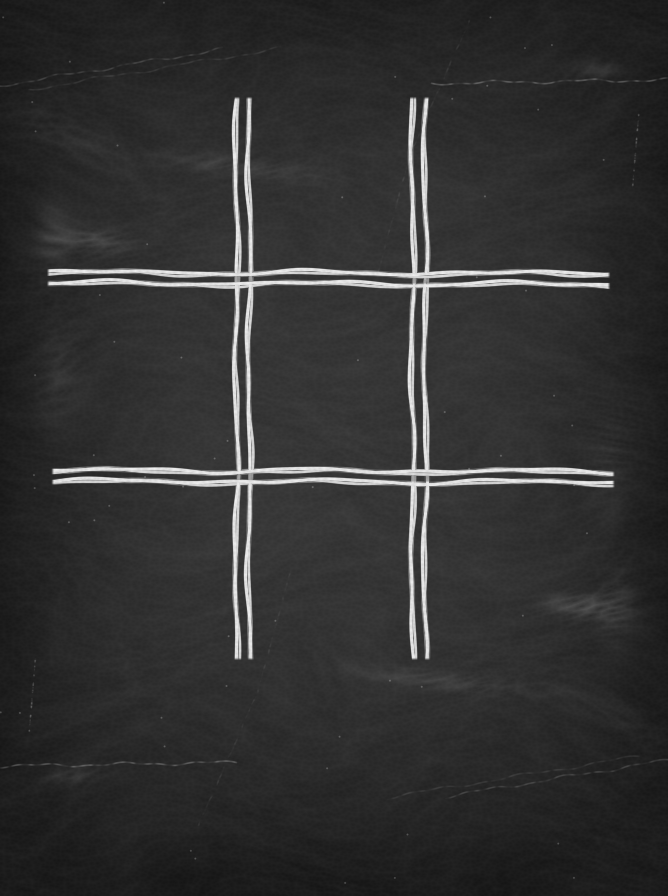
Write a Shadertoy shader that draws this background.

```glsl
vec2 hash2(vec2 p) {
    vec3 h = fract(p.xyx * vec3(0.1031, 0.103, 0.0973));
    h += dot(h, h.yzx + 33.33);
    return fract((h.xx + h.yz) * h.zy);
}

// Distance to the nearest jittered cell point
float cellular(vec2 p) {
    vec2 cell = floor(p), f = fract(p);
    float nearest = 2.0;
    for (int y = -1; y <= 1; y++)
    for (int x = -1; x <= 1; x++) {
        vec2 o = vec2(x, y);
        nearest = min(nearest, length(o + hash2(cell + o) - f));
    }
    return nearest;
}

float line(float d, float halfWidth) {
    float soft = 0.75 / iResolution.y;
    return 1.0 - smoothstep(halfWidth - soft, halfWidth + soft, abs(d));
}

float scratch(vec2 p, vec2 a, vec2 b) {
    vec2 ab = b - a;
    float t = clamp(dot(p - a, ab) / dot(ab, ab), 0.0, 1.0);
    float wobble = 0.0015 * sin(t * 17.0) + 0.0008 * sin(t * 43.0);
    float broken = 0.6 + 0.4 * sin(t * 31.0 + 2.0 * sin(t * 73.0));
    return line(length(p - a - ab * t + vec2(0.0, wobble)), 0.0009) * broken;
}

float smudge(vec2 p, vec2 center, vec2 size, float tilt) {
    vec2 d = p - center;
    d.y -= tilt * d.x;
    d /= size;
    return exp(-dot(d, d));
}

// One chalk stroke made of two crossing strands; s runs along, d across
float stroke(float s, float d, float seed) {
    d -= 0.0019 * cos(27.5 * (s - 0.066)) + 0.0006 * sin(71.0 * s + seed);
    float spread = 0.0007 + 0.0012 * sin(43.0 * s + seed * 2.1);
    float strands = max(0.93 * line(d - spread, 0.0019),
                        0.84 * line(d + spread, 0.0016));
    float feather = 0.5 * line(d, 0.0031) * (0.75 + 0.25 * sin(s * 160.0 + seed));
    float ends = smoothstep(-0.002, 0.002, s) * smoothstep(0.628, 0.624, s);
    return max(strands, feather) * ends;
}

// Scratches and wiped patches, drawn in one half of the board
float boardMarks(vec2 q, float texture1) {
    float m = 0.20 * scratch(q, vec2(0.109, 0.379), vec2(0.375, 0.383));
    m += 0.13 * scratch(q, vec2(-0.375, 0.376), vec2(-0.125, 0.417));
    m += 0.08 * scratch(q, vec2(-0.34, 0.372), vec2(-0.06, 0.418));
    m += 0.24 * scratch(q, vec2(0.340, 0.344), vec2(0.333, 0.26));
    m += 0.07 * scratch(q, vec2(0.151, 0.449), vec2(0.085, 0.30));
    m += 0.06 * scratch(q, vec2(0.085, 0.30), vec2(0.047, 0.16));

    float wiped = 0.12 * smudge(q, vec2(-0.275, 0.205), vec2(0.04, 0.013), -0.1);
    wiped += 0.07 * smudge(q, vec2(-0.315, 0.205), vec2(0.018, 0.035), 0.0);
    wiped += 0.06 * smudge(q, vec2(-0.11, 0.286), vec2(0.09, 0.010), -0.12);
    wiped += 0.07 * smudge(q, vec2(0.29, 0.394), vec2(0.03, 0.010), 0.1);
    wiped += 0.05 * smudge(q, vec2(-0.305, 0.05), vec2(0.022, 0.045), 0.4);
    wiped += 0.04 * smudge(q, vec2(-0.30, 0.32), vec2(0.06, 0.02), -0.5);
    return m + wiped * (0.4 + 1.1 * texture1);
}

void mainImage(out vec4 fragColor, in vec2 fragCoord) {
    vec2 p = (fragCoord - 0.5 * iResolution.xy) / iResolution.y;
    vec2 edge = abs(fragCoord / iResolution.xy - vec2(0.5, 0.52)) * 2.0;

    // Slate with dark borders
    vec2 fade = clamp(1.0 - edge * edge * edge, 0.0, 1.0);
    float shade = 0.112 + 0.105 * fade.x * fade.y;

    // Cloudy wiping and fine grain
    vec2 warp = 0.04 * vec2(sin(p.y * 23.0 + sin(p.x * 31.0)), sin(p.x * 17.0 + 2.0 * sin(p.y * 13.0)));
    float clouds = cellular((p + warp) * vec2(9.0, 25.0) + 40.0);
    float streaks = cellular((p + warp * 0.5) * vec2(34.0, 110.0) + 90.0);
    float grain = cellular(p * vec2(190.0, 260.0) + 300.0);
    shade += 0.025 * (clouds - 0.5) + 0.022 * (streaks - 0.5) + 0.025 * (grain - 0.5);

    // Worn marks repeat under a half turn
    vec2 q = p - vec2(0.0, 0.028);
    shade += boardMarks(q, streaks) + boardMarks(-q, streaks);

    // Sparse dust specks
    vec2 dustCell = floor(p * 55.0 + 200.0);
    vec2 dust = hash2(dustCell);
    float speck = length(fract(p * 55.0 + 200.0) - 0.2 - 0.6 * dust) / 55.0;
    shade += 0.2 * line(speck, 0.001) * step(0.975, hash2(dustCell + 71.0).x);

    // Two pairs of strokes each way
    float across = 0.0, down = 0.0;
    for (int i = 0; i < 4; i++) {
        float pair = float(i / 2), side = float(i % 2) * 2.0 - 1.0;
        float seed = float(i) * 1.7;
        float x = -0.1015 + 0.1965 * pair + 0.0071 * side;
        float y = 0.189 - 0.221 * pair - 0.0060 * side;
        down = max(down, stroke(0.3906 - p.y, x - p.x, seed));
        across = max(across, stroke(p.x + 0.319 - 0.005 * pair, p.y - y + 0.002 * p.x, seed + 0.8));
    }
    float gap = min(abs(p.y - 0.189), abs(p.y + 0.032));
    down *= mix(0.6, 1.0, smoothstep(0.004, 0.007, gap));
    float chalk = max(across, down) * (0.94 + 0.12 * grain);
    fragColor = vec4(vec3(mix(shade, 0.95, clamp(chalk, 0.0, 1.0))), 1.0);
}
```
